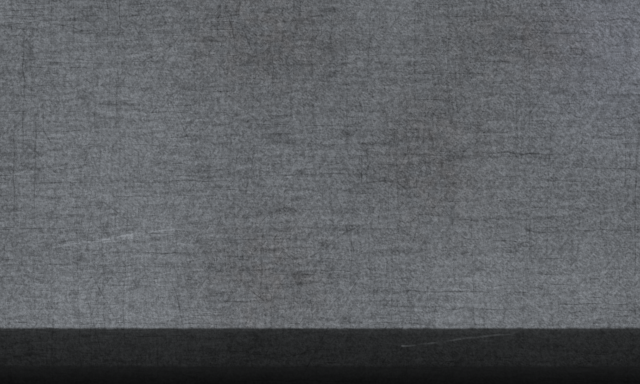
A Shadertoy shader for this texture:

```glsl
// Worn blue-grey metal sheet with a dark, two-step strip along its foot.
// Ridged and stretched value noise gives the etched grain, soft blobs the
// stains, and looped, broken segments the scratches. Unit: canvas height.

float hash(vec2 p) {
    return fract(sin(dot(p, vec2(127.1, 311.7))) * 43758.5453);
}

float noise(vec2 p) {
    vec2 i = floor(p), f = fract(p);
    f = f * f * (3.0 - 2.0 * f);
    return mix(mix(hash(i), hash(i + vec2(1, 0)), f.x),
               mix(hash(i + vec2(0, 1)), hash(i + vec2(1, 1)), f.x), f.y);
}

float fbm(vec2 p) {
    float sum = 0.0, amp = 0.5;
    for (int i = 0; i < 4; i++) {
        sum += amp * noise(p);
        p = mat2(1.6, 1.2, -1.2, 1.6) * p + 17.3;
        amp *= 0.5;
    }
    return sum;
}

// Thin dark creases where the noise crosses its middle value
float crease(vec2 p, float width) {
    return 1.0 - smoothstep(0.0, width, abs(noise(p) - 0.5));
}

// Soft elliptical stain
float blob(vec2 p, vec2 centre, vec2 radius) {
    vec2 q = (p - centre) / radius;
    return exp(-dot(q, q));
}

// Thin line from a to b
float scratch(vec2 p, vec2 a, vec2 b, float width) {
    vec2 pa = p - a, ba = b - a;
    float t = clamp(dot(pa, ba) / dot(ba, ba), 0.0, 1.0);
    return 1.0 - smoothstep(0.0, width, length(pa - ba * t));
}

// Randomly placed dark scratches: level, upright and slanted in turn
float darkScratches(vec2 p) {
    float sum = 0.0;
    for (int i = 0; i < 180; i++) {
        float k = float(i);
        int kind = i % 3;
        vec2 a = vec2(hash(vec2(k, 1.0)) * 1.75 - 0.08, hash(vec2(k, 2.0)));
        float angle = (hash(vec2(k, 3.0)) - 0.5) * 0.08;
        if (kind == 1) angle += 1.5708;
        if (kind == 2) {
            angle = hash(vec2(k, 4.0)) * 6.2832;
            a.x *= mix(0.3, 1.0, hash(vec2(k, 5.0)));
        }
        float len = mix(0.05, kind == 2 ? 0.16 : 0.4, hash(vec2(k, 6.0)));
        vec2 b = a + len * vec2(cos(angle), sin(angle));
        sum += scratch(p, a, b, 0.0036) * mix(0.25, 0.85, hash(vec2(k, 7.0)));
    }
    return min(sum, 1.2);
}

void mainImage(out vec4 fragColor, in vec2 fragCoord) {
    vec2 s = fragCoord / iResolution.xy * vec2(1.67, 1.0);
    vec2 wobble = vec2(noise(s * 28.0), noise(s * 28.0 + 40.0)) - 0.5;
    vec2 w = s + 0.006 * wobble;

    // Broad light and dark areas
    float tone = 0.409 + 0.05 * (fbm(s * 5.0) - 0.47);
    tone += 0.027 * blob(s, vec2(0.25, 0.45), vec2(0.38, 0.4));
    tone += 0.038 * blob(s, vec2(1.4, 0.25), vec2(0.35, 0.16));
    tone += 0.026 * blob(s, vec2(0.3, 0.18), vec2(0.45, 0.1));
    tone += 0.02 * blob(s, vec2(1.6, 0.85), vec2(0.16, 0.3));
    float stain = blob(s, vec2(1.4, 0.89), vec2(0.2, 0.1))
                + blob(s, vec2(0.7, 0.27), vec2(0.15, 0.16))
                + blob(s, vec2(1.13, 0.58), vec2(0.14, 0.2))
                + blob(s, vec2(0.68, 0.9), vec2(0.2, 0.15));
    tone -= 0.03 * stain * (0.4 + 1.2 * fbm(s * 18.0));

    // Short brushed streaks, mostly level
    float level = noise(w * vec2(14.0, 150.0)) + noise(w * vec2(36.0, 240.0) + 5.0);
    float upright = noise(w * vec2(170.0, 14.0) + 31.0);
    tone += 0.04 * (level - 1.0) + 0.02 * (upright - 0.5);
    float gaps = smoothstep(0.35, 0.7, noise(s * vec2(22.0, 40.0)));
    tone -= 0.045 * gaps * crease(w * vec2(7.0, 60.0), 0.09);
    tone -= 0.03 * (1.0 - gaps) * crease(w * vec2(40.0, 6.0) + 70.0, 0.06);

    // Etched grain on turned axes, strongest in the stains
    vec2 turned = mat2(0.8, 0.6, -0.6, 0.8) * s;
    float grain = crease(turned * 80.0, 0.16) - 0.35;
    tone -= (0.022 + 0.012 * min(stain, 1.0)) * grain;
    tone += 0.085 * (noise(turned * 170.0) - 0.5) + 0.085 * (noise(turned * 290.0 + 9.0) - 0.5);

    // Dark scratches, with one long diagonal on the left
    float marks = darkScratches(w);
    marks += scratch(w, vec2(0.12, 0.57), vec2(0.42, 0.37), 0.004) * 0.6;
    tone -= 0.065 * marks * (0.35 + 0.9 * noise(s * 60.0 + 3.0));

    // Pale scuffs broken up by noise
    float scuffs = scratch(w, vec2(0.14, 0.355), vec2(0.47, 0.407), 0.005)
                 + 0.6 * scratch(w, vec2(0.2, 0.357), vec2(0.36, 0.382), 0.008)
                 + 0.5 * scratch(w, vec2(0.58, 0.735), vec2(0.66, 0.7), 0.005)
                 + 0.4 * scratch(w, vec2(1.09, 0.77), vec2(1.15, 0.797), 0.005);
    tone += 0.12 * scuffs * noise(s * vec2(50.0, 90.0));

    // Faint warm tint in the stains, cool tint at the upper right
    vec3 tint = vec3(0.97, 1.0, 1.035);
    tint += vec3(0.03, 0.0, -0.02) * min(stain, 1.0) * noise(s * 40.0);
    tint += vec3(0.0, 0.0, 0.03) * blob(s, vec2(1.6, 0.9), vec2(0.2, 0.25));
    vec3 colour = tone * tint;

    // Dark strip with a worn upper edge and a deeper lower step
    float wear = 0.003 * (noise(s * vec2(70.0, 3.0)) - 0.5);
    float strip = 1.0 - smoothstep(0.141, 0.149, s.y + wear);
    float lower = 1.0 - smoothstep(0.042, 0.052, s.y + wear);
    float shade = mix(0.138, 0.165, smoothstep(0.05, 0.145, s.y));
    shade += 0.025 * smoothstep(0.125, 0.145, s.y);
    shade = mix(shade, mix(0.065, 0.105, smoothstep(0.0, 0.045, s.y)), lower);
    shade += (tone - 0.41) * mix(0.4, 0.15, lower);
    float glint = scratch(w, vec2(1.05, 0.098), vec2(1.35, 0.135), 0.005);
    shade += 0.13 * glint * noise(s * vec2(40.0, 90.0));
    colour = mix(colour, shade * vec3(0.97, 1.0, 1.02), strip);

    fragColor = vec4(clamp(colour, 0.0, 1.0), 1.0);
}
```
